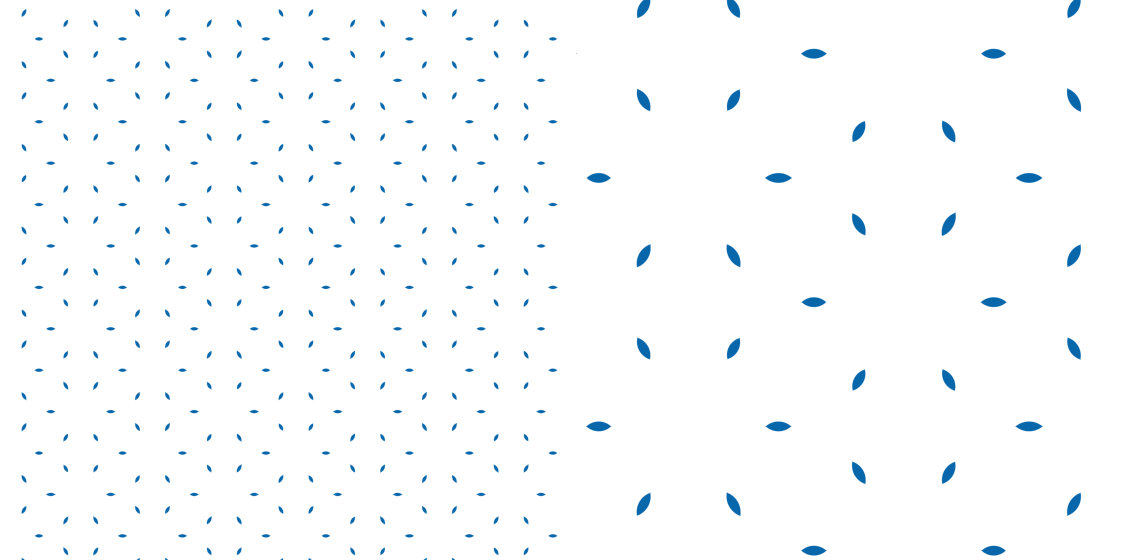
Left: the whole. Right: its middle third, enlarged.
Write a WebGL 2 fragment shader that draws this pattern.

```glsl
#version 300 es
precision highp float;
// Small blue leaves in rings of six, set on a hexagonal lattice over white.

uniform vec2 u_resolution;
out vec4 fragColor;

const vec3 PAPER = vec3(1.0);
const vec3 LEAF_BLUE = vec3(0.03, 0.40, 0.67);
const float SPACING = 0.1479;                // distance between ring centres
const vec2 LATTICE_ORIGIN = vec2(0.0161, 0.9305);
const float RING_RADIUS = 0.0535;            // ring centre to leaf centre
const float LEAF_HALF_LENGTH = 0.0076;
const float LEAF_HALF_WIDTH = 0.0029;
const float LENGTH_VARIATION = 0.06;         // relative, either way
const float SECTOR = 1.04719755;             // sixth of a turn

float hash(vec3 p) {
    p = fract(p * vec3(0.1031, 0.1030, 0.0973));
    p += dot(p, p.yzx + 33.33);
    return fract((p.x + p.y) * p.z);
}

// Nearest ring centre, chosen from two interleaved rectangular grids.
vec2 nearestCentre(vec2 p) {
    vec2 cell = SPACING * vec2(sqrt(3.0), 1.0);
    vec2 a = cell * floor(p / cell + 0.5);
    vec2 b = cell * (floor(p / cell) + 0.5);
    return distance(p, a) < distance(p, b) ? a : b;
}

// Pointed oval along x: the overlap of two equal discs.
float leafDistance(vec2 p, float halfLength, float halfWidth) {
    float radius = (halfLength * halfLength + halfWidth * halfWidth) / (2.0 * halfWidth);
    return length(vec2(p.x, abs(p.y) + radius - halfWidth)) - radius;
}

void main() {
    float pixel = 1.0 / min(u_resolution.x, u_resolution.y);
    vec2 p = gl_FragCoord.xy * pixel - LATTICE_ORIGIN;

    // Fold the ring onto a single leaf pointing along x.
    vec2 centre = nearestCentre(p);
    vec2 q = p - centre;
    float sector = floor(atan(q.y, q.x) / SECTOR + 0.5);
    float c = cos(sector * SECTOR);
    float s = sin(sector * SECTOR);
    q = vec2(c * q.x + s * q.y, c * q.y - s * q.x);

    // Slight change of length from leaf to leaf.
    vec2 ringId = floor(2.0 * centre / (SPACING * vec2(sqrt(3.0), 1.0)) + 0.5);
    float leafId = mod(sector + 6.0, 6.0);
    float vary = 2.0 * hash(vec3(ringId + 50.0, leafId + 1.0)) - 1.0;
    float halfLength = LEAF_HALF_LENGTH * (1.0 + LENGTH_VARIATION * vary);

    float d = leafDistance(q - vec2(RING_RADIUS, 0.0), halfLength, LEAF_HALF_WIDTH);
    float ink = 1.0 - smoothstep(-0.75 * pixel, 0.75 * pixel, d);
    fragColor = vec4(mix(PAPER, LEAF_BLUE, ink), 1.0);
}
```
